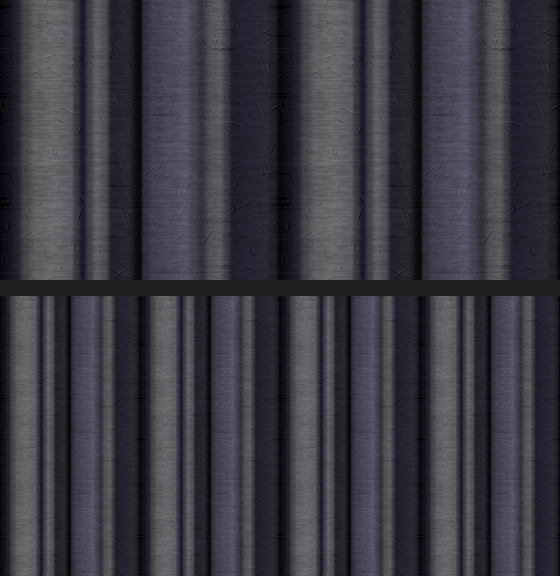
Top: one tile. Bottom: repeated 2 by 2.
Write a Shadertoy shader that draws this texture.

```glsl
// Dark brushed metal in soft vertical bands, with fine grain and embossed scratches.

const vec2  REPEATS = vec2(2.0, 1.0);       // tiles across and down
const vec2  GRAIN_CELLS = vec2(14.0, 190.0); // brushed streaks per tile
const vec2  LINE_CELLS = vec2(5.0, 150.0);   // long horizontal marks per tile
const float GRAIN_DEPTH = 0.14;
const float LINE_DEPTH = 0.055;
const float MOTTLE_DEPTH = 0.08;
const float SCRATCH_GRID = 9.0;             // scratch cells per tile side
const float SCRATCH_HALF_WIDTH = 0.0012;
const float SCRATCH_SHADE = 0.13;
const float SCRATCH_GLINT = 0.11;
const vec2  LIGHT_DIR = vec2(-0.6, 0.8);
const vec3  BLUE_TINT = vec3(0.08, -0.08, 1.0);

// Band stops: position in the panel, grey level, amount of blue
const int STOPS = 15;
const vec3 GREY_PANEL[STOPS] = vec3[STOPS](
    vec3(0.00, 0.03, 0.01), vec3(0.06, 0.07, 0.04), vec3(0.12, 0.13, 0.04),
    vec3(0.18, 0.27, 0.01), vec3(0.26, 0.37, 0.01), vec3(0.38, 0.40, 0.01),
    vec3(0.50, 0.36, 0.02), vec3(0.55, 0.21, 0.04), vec3(0.59, 0.10, 0.06),
    vec3(0.64, 0.25, 0.02), vec3(0.69, 0.37, 0.01), vec3(0.75, 0.30, 0.02),
    vec3(0.80, 0.13, 0.04), vec3(0.91, 0.15, 0.02), vec3(1.00, 0.03, 0.01));
const vec3 BLUE_PANEL[STOPS] = vec3[STOPS](
    vec3(0.00, 0.03, 0.01), vec3(0.03, 0.18, 0.05), vec3(0.10, 0.25, 0.06),
    vec3(0.22, 0.29, 0.07), vec3(0.33, 0.33, 0.07), vec3(0.38, 0.27, 0.05),
    vec3(0.44, 0.20, 0.03), vec3(0.51, 0.32, 0.02), vec3(0.57, 0.35, 0.01),
    vec3(0.62, 0.23, 0.03), vec3(0.66, 0.12, 0.05), vec3(0.78, 0.14, 0.05),
    vec3(0.90, 0.16, 0.03), vec3(0.96, 0.12, 0.02), vec3(1.00, 0.03, 0.01));

vec2 hash2(vec2 cell, float seed) {
    vec3 q = fract(vec3(cell, seed + cell.x) * vec3(0.1031, 0.1030, 0.0973));
    q += dot(q, q.yzx + 33.33);
    return fract((q.xx + q.yz) * q.zy);
}

// Value noise that wraps once per tile
float tileNoise(vec2 p, vec2 cells, float seed) {
    p *= cells;
    vec2 i = floor(p), f = fract(p);
    f = f * f * (3.0 - 2.0 * f);
    vec2 a = mod(i, cells), b = mod(i + 1.0, cells);
    return mix(mix(hash2(a, seed).x, hash2(vec2(b.x, a.y), seed).x, f.x),
               mix(hash2(vec2(a.x, b.y), seed).x, hash2(b, seed).x, f.x), f.y);
}

vec3 bandColor(float x) {
    bool blueHalf = x >= 0.5;
    float t = fract(x * 2.0);
    vec2 tone = GREY_PANEL[0].yz;
    for (int i = 1; i < STOPS; i++) {
        vec3 a = blueHalf ? BLUE_PANEL[i - 1] : GREY_PANEL[i - 1];
        vec3 b = blueHalf ? BLUE_PANEL[i] : GREY_PANEL[i];
        if (t >= a.x) tone = mix(a.yz, b.yz, smoothstep(a.x, b.x, t));
    }
    return vec3(tone.x) + BLUE_TINT * tone.y;
}

float stroke(float d, float halfWidth, float aa) {
    return 1.0 - smoothstep(halfWidth - aa, halfWidth + aa, abs(d));
}

// One curved scratch per cell: a dark groove beside a lit rim
float scratchLayer(vec2 p, float grid, float seed, float aa) {
    vec2 home = floor(p * grid);
    float relief = 0.0;
    for (int y = -1; y <= 1; y++)
    for (int x = -1; x <= 1; x++) {
        vec2 cell = home + vec2(x, y);
        vec2 id = mod(cell, grid);
        vec2 place = hash2(id, seed), form = hash2(id, seed + 17.0);
        vec2 wear = hash2(id, seed + 31.0);
        float angle = 1.57 + (form.x - 0.5) * 2.5;
        vec2 along = vec2(cos(angle), sin(angle));
        vec2 across = vec2(-along.y, along.x);
        across *= dot(across, LIGHT_DIR) < 0.0 ? -1.0 : 1.0;
        vec2 d = p - (cell + place) / grid;
        float halfLength = mix(0.08, 0.42, form.y * form.y) / grid;
        float t = dot(d, along) / halfLength;
        float s = dot(d, across) + (wear.x - 0.5) * 0.35 * halfLength * t * t;
        float w = SCRATCH_HALF_WIDTH;
        float fade = (1.0 - smoothstep(0.55, 1.0, abs(t))) * mix(0.2, 1.0, wear.y);
        relief += fade * (SCRATCH_GLINT * stroke(s - 1.6 * w, w, aa)
                        - SCRATCH_SHADE * stroke(s + 1.6 * w, w, aa));
    }
    return relief;
}

void mainImage(out vec4 fragColor, in vec2 fragCoord) {
    vec2 p = fract(fragCoord / iResolution.xy * REPEATS);
    float aa = 0.7 * REPEATS.y / iResolution.y;
    vec3 color = bandColor(p.x);

    // Brushed grain and broad mottling
    float grain = tileNoise(p, GRAIN_CELLS, 3.0) + tileNoise(p, GRAIN_CELLS * vec2(4.0, 1.0), 7.0) - 1.0;
    float mottle = tileNoise(p, vec2(7.0, 9.0), 11.0) - 0.5;
    color *= 1.0 + GRAIN_DEPTH * grain + MOTTLE_DEPTH * mottle;

    // Sparse long horizontal marks, dark and light
    float mark = tileNoise(p, LINE_CELLS, 19.0);
    color += LINE_DEPTH * (0.6 * smoothstep(0.86, 1.0, mark) - smoothstep(0.16, 0.0, mark));

    // Scratches, broken up by noise
    float relief = scratchLayer(p, SCRATCH_GRID, 41.0, aa)
                 + scratchLayer(p, SCRATCH_GRID, 83.0, aa)
                 + scratchLayer(p, SCRATCH_GRID * 2.0, 127.0, aa);
    color += relief * smoothstep(0.1, 0.6, tileNoise(p, vec2(60.0), 23.0));

    fragColor = vec4(clamp(color, 0.0, 1.0), 1.0);
}
```
